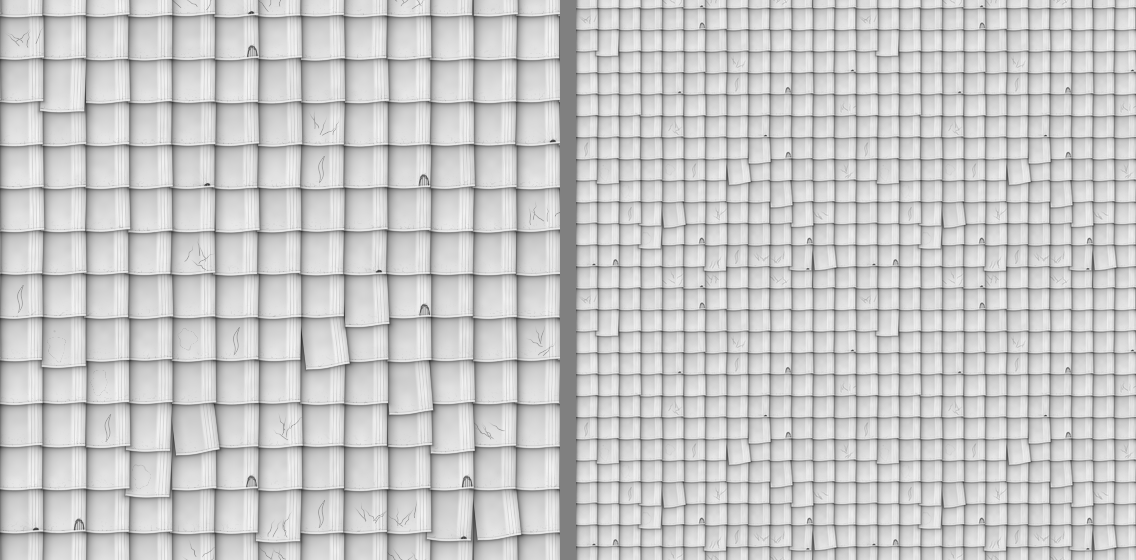
Left: one tile. Right: repeated 2 by 2.
This texture map is drawn by a WebGL 1 fragment shader. Its source:

```glsl
precision highp float;
uniform vec2 u_resolution;

#define TILES 13.0
#define ROW_OFFSET 0.628
#define JITTER 0.035
#define TILT 0.05
#define SLIP_SHARE 0.07
#define SLIP_MAX 0.24
#define LIP 0.045
#define ROLL_START 0.66
#define PAN_GREY 0.835
#define ROLL_GREY 0.945
#define CONTACT_SHADOW 0.27
#define SOFT_SHADOW 0.23

float px; // half width of an edge blend, in tile units

float hash(vec2 p) {
  return fract(sin(dot(p, vec2(127.1, 311.7))) * 43758.5);
}

float noise(vec2 p) {
  vec2 i = floor(p), f = fract(p);
  f = f * f * (3.0 - 2.0 * f);
  return mix(mix(hash(i), hash(i + vec2(1, 0)), f.x),
             mix(hash(i + vec2(0, 1)), hash(i + vec2(1, 1)), f.x), f.y);
}

float stroke(float d, float w) {
  return 1.0 - smoothstep(w - px, w + px, abs(d));
}

// Moves a point into the frame of a shifted, tilted or slipped tile
vec2 hang(vec2 q, vec2 id) {
  float slipped = step(hash(id + 3.3), SLIP_SHARE);
  float slip = slipped * SLIP_MAX * mix(0.4, 1.0, hash(id + 5.1));
  float tilt = (hash(id + 7.7) - 0.5) * TILT + slipped * (hash(id + 9.2) - 0.35) * 0.16;
  q += vec2(hash(id + 1.4) - 0.5, hash(id + 2.6) - 0.5) * JITTER;
  q.y += slip;
  return q + tilt * vec2(q.y - 1.0, 0.5 - q.x);
}

float lowerEdge(float x) {
  return -0.022 * sin(clamp(x / ROLL_START, 0.0, 1.5) * 3.1416);
}

// Broken arch with a ragged dark rim, standing on the lip
float brokenArch(float g, vec2 t, vec2 centre, vec2 size, float fill) {
  vec2 a = (t - centre) / size;
  float r = length(a) + 0.16 * (noise(t * 24.0) - 0.5);
  float above = smoothstep(-px, px, t.y - centre.y);
  float d = (r - 1.0) * size.x;
  float inner = fill + 0.1 * cos(t.x * 130.0);
  g = mix(g, inner, above * (1.0 - smoothstep(-px, px, d)));
  return mix(g, 0.25, above * stroke(d, 0.013) * 0.85);
}

float hairCracks(vec2 t, vec2 id) {
  float c = 0.0;
  for (int n = 0; n < 5; n++) {
    vec2 s = id + float(n) * 1.7;
    vec2 a = t - vec2(0.2 + 0.65 * hash(s), 0.08 + 0.35 * hash(s + 4.0));
    float angle = 0.5 + 2.1 * hash(s + 8.0);
    vec2 dir = vec2(cos(angle), sin(angle));
    float along = dot(a, dir);
    float off = dot(a, vec2(-dir.y, dir.x)) + 0.05 * (noise(vec2(along * 12.0, s.x)) - 0.5);
    float span = smoothstep(0.0, 0.03, along) * (1.0 - smoothstep(0.15, 0.5, along));
    c = max(c, stroke(off, 0.007) * span);
  }
  return c;
}

float wear(float g, vec2 t, vec2 id) {
  float kind = hash(id + 12.9);
  if (kind < 0.03) return brokenArch(g, t, vec2(0.83, 0.03), vec2(0.11, 0.25), 0.72);
  if (kind < 0.05) return brokenArch(g, t, vec2(0.95, 0.03), vec2(0.28, 0.38), 0.75);
  if (kind < 0.085) {
    float fan = noise(vec2(atan(t.y - 0.05, t.x - 0.82) * 9.0, 2.0));
    g -= 0.09 * fan * exp(-6.0 * length(t - vec2(0.75, 0.08)));
    return brokenArch(g, t, vec2(0.82, 0.03), vec2(0.06, 0.06), 0.3);
  }
  if (kind < 0.125) {
    float along = clamp((t.y - 0.14) / 0.64, 0.0, 1.0);
    float spine = 0.42 + 0.1 * along + 0.035 * sin(along * 7.0);
    float leaf = abs(t.x - spine) - 0.045 * sin(along * 3.1416);
    return g - 0.24 * stroke(leaf, 0.009) * step(0.001, along) * step(along, 0.999);
  }
  if (kind < 0.175) return g - 0.3 * hairCracks(t, id);
  if (kind < 0.205) {
    float r = length((t - vec2(0.32, 0.5)) * vec2(1.5, 1.0)) + 0.25 * (noise(t * 8.0 + id) - 0.5);
    return g - 0.1 * stroke(r - 0.28, 0.007);
  }
  return g;
}

// Grey of one tile: t.x runs across, t.y is the height above its lower edge
float tileGrey(vec2 t, vec2 id) {
  float pan = PAN_GREY + 0.06 * (1.0 - smoothstep(0.05, 0.8, t.y));
  pan -= 0.07 * (1.0 - smoothstep(0.0, 0.25, t.x)) + 0.02 * smoothstep(0.4, ROLL_START, t.x);
  float roll = ROLL_GREY - 0.12 * smoothstep(0.85, 0.99, t.x);
  for (int n = 0; n < 3; n++)
    roll -= 0.1 * stroke(t.x - 0.735 - 0.075 * float(n), 0.009);
  roll -= 0.04 * noise(vec2(t.x * 50.0, t.y * 4.0) + id * 5.0);
  float g = mix(pan, roll, smoothstep(ROLL_START - 0.04, ROLL_START + 0.03, t.x));
  g += 0.03 * (hash(id + 6.4) - 0.5) + 0.025 * (noise(t * 5.0 + id * 3.0) - 0.5);
  float grime = smoothstep(0.7, 0.95, noise(t * 32.0 + id * 11.0));
  g -= 0.14 * grime * exp(-9.0 * max(t.y, 0.0));
  g = wear(g, t, id);
  // Bright lip between a faint crease and a dark lower edge
  g -= 0.07 * stroke(t.y - LIP - 0.015, 0.012);
  g = mix(g, 0.93, 0.8 * (1.0 - smoothstep(LIP - px, LIP + px, t.y)));
  return g - 0.2 * stroke(t.y, 0.01) - 0.12 * stroke(t.x - 0.99, 0.01);
}

void main() {
  px = 0.7 * TILES / u_resolution.x;
  vec2 p = gl_FragCoord.xy / u_resolution * TILES - vec2(0.01, ROW_OFFSET);
  vec2 cell = floor(p);
  float grey = 0.45;
  // Paint from lower to upper rows, right to left, each over the last
  for (int j = -1; j <= 1; j++) {
    for (int i = -1; i <= 1; i++) {
      vec2 o = vec2(-float(i), float(j));
      vec2 id = mod(cell + o, TILES);
      vec2 q = hang(p - cell - o, id);
      vec2 t = vec2(q.x, q.y - lowerEdge(q.x));
      vec2 outside = vec2(max(-0.04 - t.x, t.x - 0.99), -t.y);
      float d = max(outside.x, outside.y);
      float away = length(max(outside, 0.0));
      grey *= 1.0 - CONTACT_SHADOW * exp(-32.0 * away) - SOFT_SHADOW * exp(-9.0 * away);
      if (d < px) grey = mix(grey, tileGrey(t, id), 1.0 - smoothstep(-px, px, d));
    }
  }
  gl_FragColor = vec4(vec3(clamp(grey, 0.0, 1.0)), 1.0);
}
```
